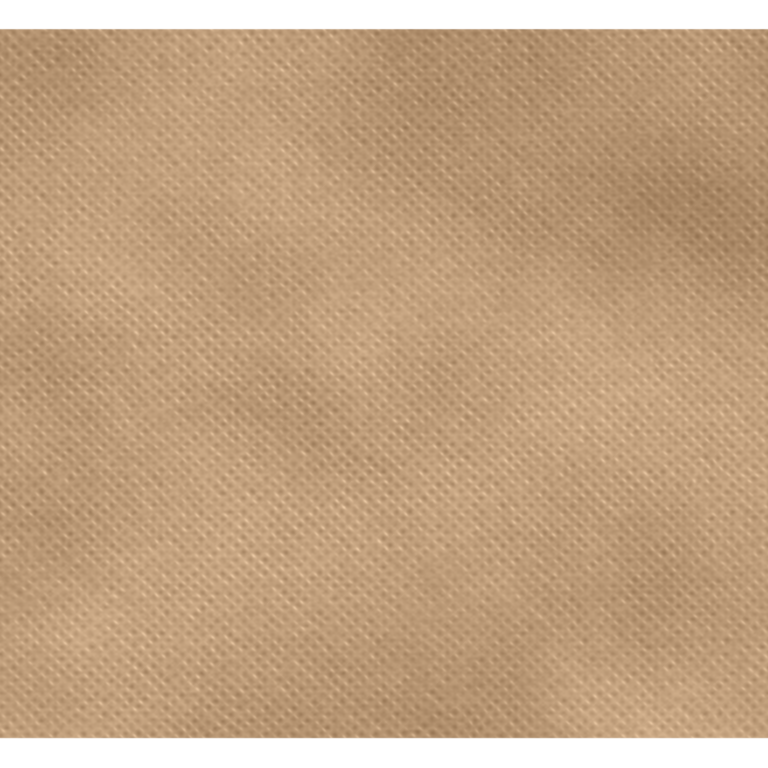
Reproduce this texture procedurally as a WebGL 2 fragment shader.

```glsl
#version 300 es
precision highp float;
// Tan embossed nonwoven cloth between two white margins: staggered rows of
// small dark dimples with bright flecks on the diagonal ridges between them,
// over soft cloudy blotches and fine fibre grain.

#define REPEATS vec2(55.0, 57.0)
#define CLOTH_BOTTOM 0.039
#define CLOTH_TOP 0.962
#define CLOTH_COLOR vec3(0.738, 0.606, 0.468)
#define DIMPLE_DEPTH 0.105
#define FLECK_LIGHT 0.120
#define BLOTCH_AMOUNT 0.20
#define GRAIN_AMOUNT 0.075
#define WOBBLE 0.22

uniform vec2 u_resolution;
out vec4 fragColor;

float hash(vec2 p) {
  return fract(sin(dot(p, vec2(127.1, 311.7))) * 43758.5453);
}

float valueNoise(vec2 p) {
  vec2 cell = floor(p);
  vec2 f = fract(p);
  f = f * f * (3.0 - 2.0 * f);
  float low = mix(hash(cell), hash(cell + vec2(1.0, 0.0)), f.x);
  float high = mix(hash(cell + vec2(0.0, 1.0)), hash(cell + vec2(1.0, 1.0)), f.x);
  return mix(low, high, f.y);
}

float cloudNoise(vec2 p) {
  float sum = 0.0;
  float weight = 0.5;
  for (int i = 0; i < 4; i++) {
    sum += weight * valueNoise(p);
    p = mat2(1.6, 1.2, -1.2, 1.6) * p + 7.3;
    weight *= 0.5;
  }
  return sum / 0.9375;
}

// One soft oval per lattice cell, with random strength and a small shift.
float spots(vec2 lattice, vec2 radius, float minStrength) {
  vec2 cell = floor(lattice);
  vec2 jitter = vec2(hash(cell + 3.1), hash(cell + 8.7)) - 0.5;
  vec2 q = (fract(lattice) - 0.5 - 0.12 * jitter) / radius;
  return exp(-dot(q, q)) * mix(minStrength, 1.0, hash(cell));
}

vec3 cloth(vec2 uv) {
  // Diagonal axes turn a square lattice into staggered rows.
  vec2 p = uv * REPEATS;
  p += WOBBLE * (vec2(valueNoise(p * 0.4), valueNoise(p * 0.4 + 41.0)) - 0.5);
  vec2 lattice = vec2(p.x + p.y, p.x - p.y);

  // Embossing fades in and out in broad patches.
  float relief = mix(0.6, 1.25, cloudNoise(uv * 5.0 + 19.0));
  float dimple = spots(lattice, vec2(0.28, 0.33), 0.55);
  float fleck = spots(lattice + vec2(0.5, 0.1), vec2(0.15, 0.30), 0.1);
  float shade = relief * (FLECK_LIGHT * fleck - DIMPLE_DEPTH * dimple);

  // Cloudy blotches, then grain drawn out slightly along the threads.
  shade += BLOTCH_AMOUNT * (cloudNoise(uv * vec2(3.4, 4.2) + 5.0) - 0.5);
  float grain = 0.6 * valueNoise(uv * vec2(130.0, 210.0))
              + 0.4 * valueNoise(uv * vec2(290.0, 330.0) + 13.0);
  shade += GRAIN_AMOUNT * (grain - 0.5);
  return CLOTH_COLOR + shade * vec3(1.0, 0.99, 0.95);
}

void main() {
  vec2 uv = gl_FragCoord.xy / u_resolution;
  float soft = 1.0 / u_resolution.y;
  float inside = smoothstep(CLOTH_BOTTOM - soft, CLOTH_BOTTOM + soft, uv.y)
               * (1.0 - smoothstep(CLOTH_TOP - soft, CLOTH_TOP + soft, uv.y));
  fragColor = vec4(mix(vec3(1.0), cloth(uv), inside), 1.0);
}
```
